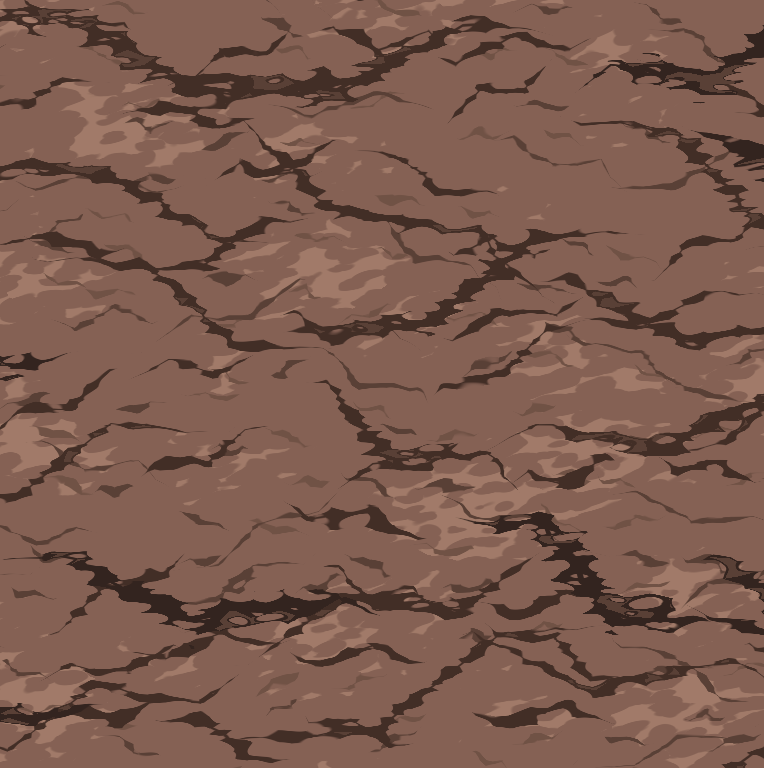
Give the GLSL for this pattern, as a WebGL 1 fragment shader.

```glsl
precision highp float;
// Weathered rock face: splintered dark cracks and pale ragged patches on brown stone.

uniform vec2 u_resolution;

#define ROCK  vec3(0.52, 0.38, 0.33)
#define PALE  vec3(0.63, 0.48, 0.41)
#define SHADE vec3(0.44, 0.32, 0.27)
#define BROWN vec3(0.35, 0.25, 0.21)
#define DARK  vec3(0.26, 0.18, 0.15)
#define DEEP  vec3(0.20, 0.14, 0.12)
#define PATCH_CELLS vec2(4.0, 7.0)
#define PATCH_RADIUS vec2(-0.08, 0.32)
#define CRACK_WIDTH 0.016
#define SPLINTER 2.2
#define MAX_TILT 0.5

vec2 hash2(vec2 p) {
  vec3 q = fract(p.xyx * vec3(0.1031, 0.1030, 0.0973));
  q += dot(q, q.yzx + 33.33);
  return fract((q.xx + q.yz) * q.zy);
}

// Cellular noise: x = distance to the nearest point, y = random id of that point.
vec2 cellular(vec2 p) {
  vec2 cell = floor(p);
  vec2 nearest = vec2(9.0, 0.0);
  for (int j = -1; j <= 1; j++) {
    for (int i = -1; i <= 1; i++) {
      vec2 c = cell + vec2(float(i), float(j));
      float d = length(c + hash2(c) - p);
      if (d < nearest.x) nearest = vec2(d, hash2(c + 71.0).x);
    }
  }
  return nearest;
}

mat2 rotation(float a) {
  float c = cos(a), s = sin(a);
  return mat2(c, -s, s, c);
}

// Scattered kinked strokes, one per cell; size = half length and half width.
// Returns x = depth inside the nearest stroke, y = its random id.
vec2 cracks(vec2 p, vec2 cells, vec2 size, float splinter, float seed) {
  vec2 cell = floor(p * cells);
  vec2 best = vec2(-1.0, 0.0);
  for (int j = -1; j <= 1; j++) {
    for (int i = -1; i <= 1; i++) {
      vec2 c = cell + vec2(float(i), float(j));
      vec2 jitter = hash2(c + seed);
      vec2 form = hash2(c + seed + 37.0);
      vec2 kind = hash2(c + seed + 91.0);

      // Tilted axis, folded into a zigzag with angular bends.
      float tilt = (form.x * 2.0 - 1.0) * MAX_TILT;
      vec2 q = rotation(tilt) * (p - (c + 0.2 + 0.6 * jitter) / cells);
      float t = q.x / (size.x * mix(0.75, 1.25, form.y));
      float kink = abs(fract(t * 0.65 + kind.x) - 0.5) - 0.25;
      q.y += kink * size.x * 0.55;

      // Taper to both ends, heavier on one side, with ragged edges.
      float lean = mix(-0.6, 0.6, kind.x);
      float profile = 0.75 * (1.0 + lean * t) + SPLINTER * splinter;
      float width = size.y * mix(0.4, 1.6, kind.y) * max(profile, 0.15);
      float depth = (1.0 - t * t) * width - abs(q.y);
      if (depth > best.x) best = vec2(depth, kind.y);
    }
  }
  return best;
}

void main() {
  vec2 p = gl_FragCoord.xy / u_resolution.y;
  float edge = 0.7 / u_resolution.y;

  // Chipped, mostly horizontal grain shared by patches and cracks.
  float chip = cellular(p * vec2(17.0, 29.0) + 13.0).x - 0.45;
  vec2 q = p + vec2(0.012, 0.010) * chip;
  vec2 flake = cellular(q * vec2(24.0, 85.0) + 5.0);
  float splinter = flake.x - 0.45;

  // Pale patches: stretched blobs eaten away by slanted streaks.
  vec2 slant = rotation(0.25) * q;
  float streak = cellular(slant * vec2(22.0, 58.0) + 40.0).x - 0.45;
  vec2 blob = cellular(q * PATCH_CELLS + 20.0);
  float ragged = 0.75 * streak + 0.3 * splinter + 0.25 * chip;
  float pale = mix(PATCH_RADIUS.x, PATCH_RADIUS.y, blob.y) - blob.x + ragged;
  vec3 color = mix(ROCK, PALE, smoothstep(-45.0 * edge, 45.0 * edge, pale));

  // Small flecks; the thinnest half is left out.
  vec2 fleck = cracks(q, vec2(9.0, 20.0), vec2(0.030, 0.004), splinter, 3.0);
  float fleckCover = smoothstep(-edge, edge, fleck.x) * step(0.4, fleck.y);
  color = mix(color, fleck.y > 0.72 ? BROWN : SHADE, fleckCover);

  // Medium cracks.
  vec2 fissure = cracks(q, vec2(5.0, 11.0), vec2(0.085, 0.0065), splinter, 17.0);
  vec3 fissureColor = fissure.y < 0.35 ? BROWN : DARK;
  color = mix(color, fissureColor, smoothstep(-edge, edge, fissure.x));

  // Long cracks, the widest deepest, with a few brown flakes left inside.
  vec2 crack = cracks(q, vec2(3.0, 6.0), vec2(0.20, CRACK_WIDTH), splinter, 53.0);
  vec3 crackColor = crack.y > 0.6 ? DEEP : DARK;
  float island = step(0.86, flake.y) * smoothstep(0.003, 0.003 + edge, crack.x);
  crackColor = mix(crackColor, BROWN, island);
  color = mix(color, crackColor, smoothstep(-edge, edge, crack.x));

  gl_FragColor = vec4(color, 1.0);
}
```
